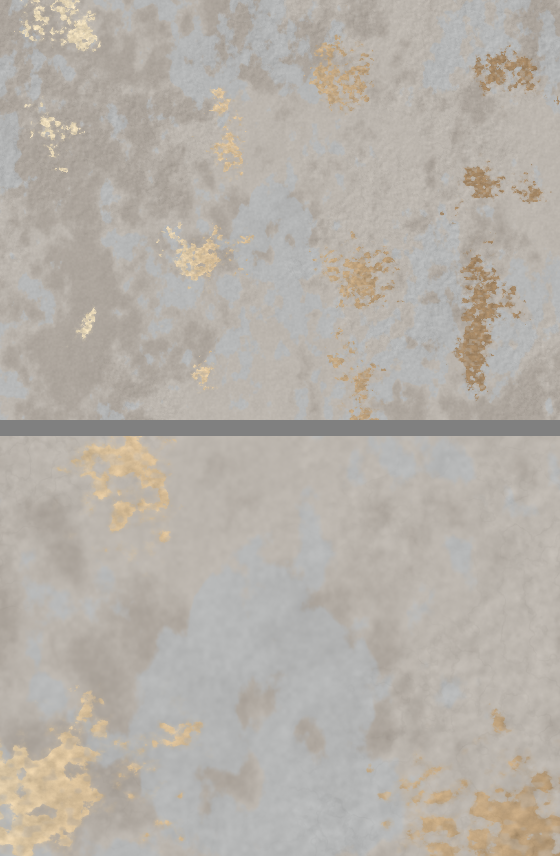
Top: the whole. Bottom: its middle third, enlarged.
This texture is drawn by a WebGL 1 fragment shader. Its source:

```glsl
precision highp float;
uniform vec2 u_resolution;

const vec3 TAUPE = vec3(0.674, 0.645, 0.612);
const vec3 WARM_GREY = vec3(0.736, 0.712, 0.682);
const vec3 DUSTY_BLUE = vec3(0.696, 0.716, 0.732);
const vec3 PALE_GOLD = vec3(0.930, 0.865, 0.730);
const vec3 HONEY_GOLD = vec3(0.845, 0.730, 0.565);
const vec3 OCHRE = vec3(0.635, 0.510, 0.365);

float hash(vec2 p) {
  vec3 q = fract(p.xyx * 0.1031);
  q += dot(q, q.yzx + 33.33);
  return fract((q.x + q.y) * q.z);
}

float noise(vec2 p) {
  vec2 cell = floor(p);
  vec2 f = fract(p);
  f = f * f * (3.0 - 2.0 * f);
  float low = mix(hash(cell), hash(cell + vec2(1.0, 0.0)), f.x);
  float high = mix(hash(cell + vec2(0.0, 1.0)), hash(cell + 1.0), f.x);
  return mix(low, high, f.y);
}

float fbm(vec2 p) {
  float sum = 0.0;
  float weight = 0.516;
  for (int i = 0; i < 5; i++) {
    sum += weight * noise(p);
    p = mat2(1.6, 1.2, -1.2, 1.6) * p + 17.3;
    weight *= 0.5;
  }
  return sum;
}

// Lit slope of the plaster surface
float relief(vec2 p, float scale) {
  vec2 q = p * scale;
  return fbm(q + vec2(-0.2, 0.2)) - fbm(q + vec2(0.2, -0.2));
}

// Thin winding lines where the noise crosses its middle
float crackle(vec2 p, float scale) {
  return 1.0 - smoothstep(0.0, 0.05, abs(fbm(p * scale) - 0.5));
}

// Soft blobs on an even sequence: 1 at a centre, 0 at the rim
float patchField(vec2 p, float aspect) {
  float field = -1.0;
  for (int i = 1; i <= 12; i++) {
    float n = float(i);
    vec2 seat = fract(vec2(0.60, 0.54) + n * vec2(0.7549, 0.5698));
    vec2 radius = mix(vec2(0.050, 0.060), vec2(0.125, 0.150),
                      vec2(hash(vec2(n, 3.0)), hash(vec2(n, 8.0))));
    radius *= mix(0.35, 1.0, smoothstep(0.35, 0.75, seat.x + seat.y));
    vec2 offset = p - seat * vec2(aspect, 1.0);
    field = max(field, 1.0 - length(offset / radius));
  }
  return field;
}

// Layered washes of grey with torn blue areas
vec3 plaster(vec2 p, vec2 warp, float side) {
  float torn = fbm(p * vec2(36.0, 28.0) + 40.0) - 0.5;
  float wash = fbm(p * vec2(5.5, 4.2) + warp * 1.5 + 5.0);
  float light = smoothstep(0.34, 0.60, wash + 0.5 * torn + 0.18 * (side - 0.35));
  vec3 color = mix(TAUPE, WARM_GREY, light);

  float centre = exp(-pow((side - 0.66) / 0.36, 2.0));
  float cloud = fbm(p * vec2(6.5, 4.6) + warp * 2.0 + 61.0);
  float blue = smoothstep(0.55, 0.66, cloud + 0.8 * torn + 0.08 * centre - 0.05);
  color = mix(color, DUSTY_BLUE, blue * 0.65);

  float streak = noise(p * vec2(70.0, 9.0)) - 0.5;
  return color + 0.010 * streak + 0.030 * torn;
}

// Broken metallic leaf: x is solid flakes, y is the dusty halo
vec2 leafMask(vec2 p, vec2 warp, float aspect) {
  float field = patchField(p + 0.18 * warp, aspect);
  float broad = fbm(p * vec2(15.0, 13.0) + 23.0) - 0.5;
  float flake = fbm(p * vec2(80.0, 92.0) + 9.0) - 0.5;
  float cover = 0.60 * field + 1.1 * broad + 1.1 * flake - 0.33;
  float wear = noise(p * vec2(150.0, 200.0));
  float solid = smoothstep(-0.03, 0.07, cover);
  float dust = smoothstep(-0.22, 0.05, cover) * smoothstep(-0.2, 0.3, field);
  return vec2(solid * (1.0 - 0.5 * smoothstep(0.50, 0.85, wear)), dust);
}

vec3 leafColor(vec2 p, float side) {
  vec3 color = mix(PALE_GOLD, HONEY_GOLD, smoothstep(0.20, 0.46, side));
  color = mix(color, OCHRE, smoothstep(0.42, 0.85, side));
  float glint = fbm(p * vec2(130.0, 160.0)) - 0.5;
  return color * (1.0 + 0.30 * glint);
}

void main() {
  vec2 p = gl_FragCoord.xy / u_resolution.y;
  float aspect = u_resolution.x / u_resolution.y;
  float side = p.x / aspect;
  vec2 warp = vec2(fbm(p * 6.0 + 3.0), fbm(p * 6.0 + 31.0)) - 0.5;

  vec3 color = plaster(p, warp, side);
  vec3 gold = leafColor(p, side);
  vec2 leaf = leafMask(p, warp, aspect);
  color = mix(color, gold, 0.25 * leaf.y);
  color = mix(color, gold, 0.85 * leaf.x);

  // Crackle in rough areas, and fine grain
  float rough = smoothstep(0.42, 0.60, fbm(p * 3.0 + 80.0));
  color += mix(0.03, 0.08, rough) * relief(p, 90.0);
  color -= 0.018 * rough * crackle(p, 48.0);
  color += 0.022 * (noise(p * 230.0) - 0.5);
  gl_FragColor = vec4(color, 1.0);
}
```
